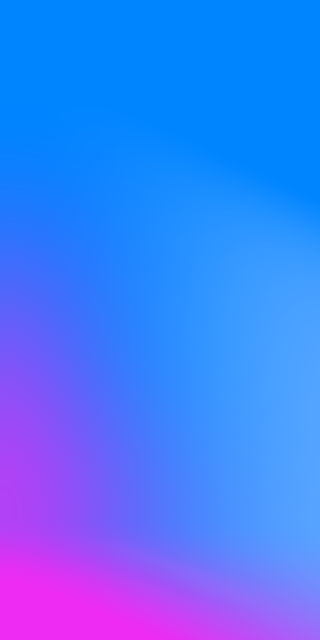
A Shadertoy shader for this background:

```glsl
// A soft abstract backdrop: azure above, a pale blue sheen at the right,
// a violet glow from the left and a magenta sweep along the bottom.
// Each layer is a smooth mask over the canvas; layered sines add faint streaks.

const vec3 AZURE   = vec3(0.00, 0.52, 1.00);
const vec3 SKY     = vec3(0.34, 0.65, 1.00);
const vec3 MAGENTA = vec3(0.93, 0.17, 0.95);
const vec3 HAZE    = vec3(0.72, 0.52, 0.97);

const float SHEEN_TOP     = 0.072;  // depth of the sheen's upper edge at the left
const float SHEEN_SLOPE   = 0.235;  // fall of that edge across the canvas
const float SHEEN_FADE    = 0.07;   // softness below the edge
const float GLOW_STRENGTH = 0.75;
const float SWEEP_TOP     = 0.81;   // depth at which the magenta sweep starts
const float STREAK_SLOPE  = 0.135;
const float STREAK_AMOUNT = 0.16;

// Pale light from the right, cut by a slanted soft edge.
float sheenMask(vec2 p) {
    float below = max(p.y - SHEEN_TOP - SHEEN_SLOPE * p.x, 0.0);
    float fade = below / SHEEN_FADE;
    return smoothstep(0.1, 1.1, p.x) * (1.0 - exp(-fade * fade / (fade + 0.5)));
}

// Violet light from the left edge, wider towards the bottom.
float glowMask(vec2 p) {
    float reach = mix(0.35, 0.50, smoothstep(0.5, 0.85, p.y));
    float across = p.x / reach;
    return GLOW_STRENGTH * smoothstep(0.15, 0.8, p.y) * exp(-across * across);
}

// Magenta sweep, sharp at the left and spreading to the right.
float sweepMask(vec2 p) {
    float spread = 0.10 + 0.12 * p.x + 0.16 * p.x * p.x;
    return smoothstep(SWEEP_TOP, SWEEP_TOP + spread, p.y);
}

// Layered sines running along the sweep, in the range 0 to 1.
float streaks(vec2 p) {
    float across = p.y - STREAK_SLOPE * p.x;
    float sum = 0.0;
    float weight = 0.5;
    float frequency = 70.0;
    for (int i = 0; i < 3; i++) {
        sum += weight * sin(across * frequency + 2.0 * sin(p.x * 4.0 + float(i)));
        weight *= 0.5;
        frequency *= 1.9;
    }
    return 0.5 + 0.5 * sum;
}

void mainImage(out vec4 fragColor, in vec2 fragCoord) {
    // Canvas position with y as depth below the top edge.
    vec2 p = fragCoord / iResolution.xy;
    p.y = 1.0 - p.y;

    // Cool base
    vec3 color = mix(AZURE, SKY, sheenMask(p));

    // Warm light, joined so that the two masks never exceed one
    float sweep = sweepMask(p);
    float warmth = 1.0 - (1.0 - glowMask(p)) * (1.0 - sweep);
    color = mix(color, MAGENTA, warmth);

    // Faint haze in the rim of the sweep
    float rim = 4.0 * sweep * (1.0 - sweep) * smoothstep(0.1, 0.45, p.x)
              * (1.0 - smoothstep(0.6, 1.0, p.x));
    color = mix(color, HAZE, STREAK_AMOUNT * rim * streaks(p));

    fragColor = vec4(color, 1.0);
}
```
